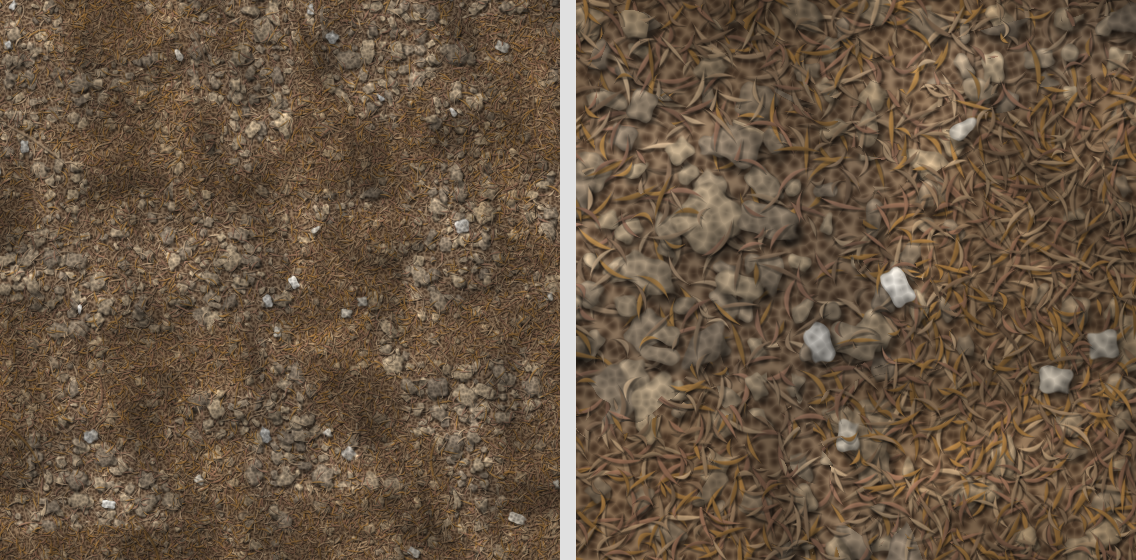
Left, the full canvas; right, a detail of the centre.
Give the GLSL for this texture, as a WebGL 1 fragment shader.

```glsl
precision highp float;
// Dry forest floor: crumbly earth, rough stones, pale shells and tangled moss.
// Scattered lumps and curved strands are painted cell by cell, in layers from
// the ground up; warped sines decide where moss or stones prevail.

uniform vec2 u_resolution;

const vec3 SOIL_DARK = vec3(0.25, 0.185, 0.135);
const vec3 SOIL_LIGHT = vec3(0.42, 0.345, 0.27);
const vec3 STONE_GRAY = vec3(0.42, 0.37, 0.315);
const vec3 STONE_PALE = vec3(0.56, 0.49, 0.395);
const vec3 SHELL_GRAY = vec3(0.56, 0.55, 0.53);
const vec3 SHELL_WHITE = vec3(0.68, 0.66, 0.63);
const vec3 STRAND_BROWN = vec3(0.35, 0.28, 0.22);
const vec3 STRAND_STRAW = vec3(0.52, 0.445, 0.355);
const vec3 STRAND_OCHRE = vec3(0.45, 0.335, 0.185);
const vec3 STRAND_RUST = vec3(0.41, 0.305, 0.245);
const vec3 MOSS_TINT = vec3(0.95, 0.925, 0.88);
const vec3 STONE_TINT = vec3(1.07, 1.08, 1.09);
const vec3 HAZE = vec3(0.42, 0.36, 0.30);

const vec2 LIGHT = vec2(-0.45, 0.89);
const float PATCH_SCALE = 8.0;
const float GLOW_SCALE = 13.0;
const float GLOW_STRENGTH = 0.34;
const float GRAIN_SCALE = 165.0;
const float STONE_SCALE = 25.0;
const float PEBBLE_SCALE = 42.0;
const float SHELL_SCALE = 33.0;
const float SHELL_DENSITY = 0.025;
const float STRAND_SCALE = 45.0;
const float STRAND_WIDTH = 0.068;
const float TWIG_SCALE = 8.0;
const float HAZE_AMOUNT = 0.07;
const float EXPOSURE = 1.10;

vec3 hash3(vec2 p) {
  vec3 q = fract(p.xyx * vec3(0.1031, 0.1030, 0.0973));
  q += dot(q, q.yxz + 33.33);
  return fract((q.xxy + q.yzz) * q.zyx);
}

// Layered, warped sines, roughly -0.7 to 0.7
float waves(vec2 p) {
  float sum = 0.0, amp = 0.5;
  for (int i = 0; i < 5; i++) {
    p = mat2(0.8, 0.6, -0.6, 0.8) * p * 1.6 + 1.3;
    p += 0.6 * sin(p.yx * 1.3);
    sum += amp * sin(p.x) * sin(p.y + 0.7);
    amp *= 0.65;
  }
  return sum;
}

// Cellular noise: distance to the nearest grain
float grains(vec2 p) {
  float nearest = 1.0;
  for (int j = -1; j <= 1; j++) for (int i = -1; i <= 1; i++) {
    vec2 cell = floor(p) + vec2(i, j);
    nearest = min(nearest, length(p - cell - hash3(cell).xy));
  }
  return nearest;
}

// Rough angular lumps with a lit side and a cast shadow
vec3 lumps(vec3 color, vec2 uv, float scale, float seed, float density,
           vec3 dull, vec3 pale, float grain) {
  vec2 p = uv * scale + seed;
  float soft = 0.8 * scale / u_resolution.y + 0.015;
  for (int j = -1; j <= 1; j++) for (int i = -1; i <= 1; i++) {
    vec2 cell = floor(p) + vec2(i, j);
    vec3 h = hash3(cell + seed), g = hash3(cell + seed + 71.0);
    vec2 rel = p - cell - 0.2 - 0.6 * h.xy;
    float c = cos(6.2832 * g.x), s = sin(6.2832 * g.x);
    mat2 shape = mat2(c, s * (1.0 + 0.8 * g.y), -s, c * (1.0 + 0.8 * g.y));
    vec2 local = shape * rel;
    float radius = mix(0.24, 0.54, h.z * h.z);
    vec2 bumps = sin(local * vec2(13.0, 11.0) + g.zy * 40.0);
    float boxy = max(abs(local.x), abs(local.y));
    float d = mix(length(local), boxy, 0.4) + 0.04 * (bumps.x + bumps.y) - radius;
    float keep = smoothstep(g.z - 0.004, g.z + 0.004, density);
    float shadow = length(shape * (rel + LIGHT * 0.13)) - radius;
    color *= 1.0 - 0.45 * keep * smoothstep(0.14, -0.06, shadow);
    float lit = clamp(dot(rel, LIGHT) / radius, -1.0, 1.0);
    float tone = 0.97 + 0.2 * lit + 0.09 * bumps.x * bumps.y;
    tone *= (0.82 + 0.34 * grain) * (1.0 - 0.22 * smoothstep(-0.13, 0.0, d));
    vec3 body = mix(dull, pale, fract(h.x * 9.0 + g.y * 5.0)) * tone;
    color = mix(color, body, keep * smoothstep(soft, -soft, d));
  }
  return color;
}

// Short tapered curved strands, in all directions
vec3 strands(vec3 color, vec2 uv, float scale, float seed, float density, float width) {
  vec2 p = uv * scale + seed * vec2(3.7, 5.3);
  float soft = 0.8 * scale / u_resolution.y + 0.01;
  for (int j = -1; j <= 1; j++) for (int i = -1; i <= 1; i++) {
    vec2 cell = floor(p) + vec2(i, j);
    vec3 h = hash3(cell + seed * 7.0), g = hash3(cell + seed * 7.0 + 37.0);
    vec2 rel = p - cell - h.xy;
    vec2 dir = vec2(cos(6.2832 * h.z), sin(6.2832 * h.z));
    vec2 normal = vec2(-dir.y, dir.x);
    float along = dot(rel, dir) / mix(0.25, 0.72, g.x);
    float across = dot(rel, normal) + 0.4 * (g.z - 0.5) * along * along;
    float taper = width * (1.0 - along * along);
    float facing = dot(normal, LIGHT);
    float keep = step(fract(g.x * 7.0 + h.z * 13.0), density);
    float shadow = abs(across + 1.3 * width * facing) - taper;
    color *= 1.0 - 0.31 * keep * smoothstep(0.9 * width, -0.3 * width, shadow);
    vec3 tint = mix(STRAND_BROWN, STRAND_STRAW, fract(g.z * 11.0));
    tint = mix(tint, STRAND_OCHRE, step(0.76, g.y));
    tint = mix(tint, STRAND_RUST, step(g.y, 0.24));
    float lit = clamp(across / width, -1.0, 1.0) * facing;
    tint *= 0.88 + 0.3 * fract(g.y * 17.0) + 0.16 * lit;
    color = mix(color, tint, keep * smoothstep(soft, -soft, abs(across) - taper));
  }
  return color;
}

void main() {
  vec2 uv = gl_FragCoord.xy / u_resolution.y;
  float moss = smoothstep(-0.3, 0.25, waves(uv * PATCH_SCALE));
  float glow = waves(uv * GLOW_SCALE + 5.0);
  float grain = grains(uv * GRAIN_SCALE);
  float cover = mix(0.2, 0.9, moss);

  // Ground and buried strands
  vec3 color = mix(SOIL_DARK, SOIL_LIGHT, smoothstep(0.0, 0.8, grain));
  color = strands(color, uv, STRAND_SCALE * 1.3, 1.0, 0.9, STRAND_WIDTH);
  color = strands(color, uv, STRAND_SCALE, 2.0, 0.9, STRAND_WIDTH);

  // Stones, small ones first
  color = lumps(color, uv, PEBBLE_SCALE, 5.0, mix(0.9, 0.4, moss), STONE_GRAY, STONE_PALE, grain);
  color = lumps(color, uv, STONE_SCALE, 19.0, mix(0.75, 0.15, moss), STONE_GRAY, STONE_PALE, grain);

  // Moss tangle, shells and loose twigs
  for (int i = 0; i < 5; i++) {
    float layer = float(i);
    color = strands(color, uv, STRAND_SCALE + 5.0 * layer, 3.0 + layer, cover, STRAND_WIDTH);
  }
  color = lumps(color, uv, SHELL_SCALE, 43.0, SHELL_DENSITY, SHELL_GRAY, SHELL_WHITE, grain);
  color = strands(color, uv, TWIG_SCALE, 9.0, 0.14, 0.016);
  color = strands(color, uv, STRAND_SCALE * 1.2, 11.0, 0.6 * cover, STRAND_WIDTH);

  // Broad light and dark patches
  color *= mix(STONE_TINT, MOSS_TINT, moss) * (1.0 + GLOW_STRENGTH * glow);
  color *= EXPOSURE * (0.93 + 0.16 * grain);
  gl_FragColor = vec4(mix(color, HAZE, HAZE_AMOUNT), 1.0);
}
```
